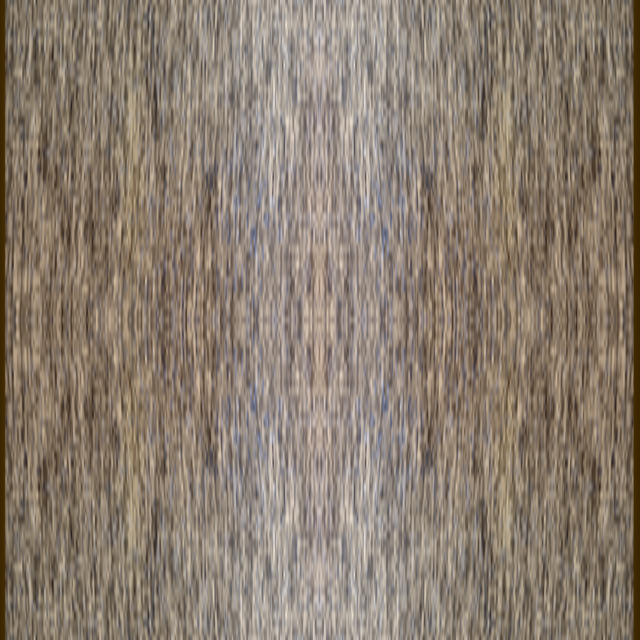
Write a WebGL 2 fragment shader that draws this texture.

```glsl
#version 300 es
precision highp float;
// Mirrored weathered oak veneer: fine vertical grain, pale centre, thin dark side edges.
uniform vec2 u_resolution;
out vec4 fragColor;

float hash(vec2 p) {
    vec3 v = fract(vec3(p.xyx) * 0.1031);
    v += dot(v, v.yzx + 33.33);
    return fract((v.x + v.y) * v.z);
}

float noise(vec2 p) {
    vec2 cell = floor(p), f = fract(p);
    f = f * f * (3.0 - 2.0 * f);
    return mix(mix(hash(cell), hash(cell + vec2(1, 0)), f.x),
               mix(hash(cell + vec2(0, 1)), hash(cell + vec2(1, 1)), f.x), f.y);
}

// Soft elliptical spot, 1 at its centre
float spot(vec2 p, vec2 centre, vec2 radius) {
    vec2 d = (p - centre) / radius;
    return exp(-dot(d, d));
}

// Thin fibres of several lengths, zero mean
float grain(vec2 p) {
    return 0.05 * (noise(p * vec2(110.0, 6.0)) - 0.5)
         + 0.17 * (noise(p * vec2(215.0, 9.0) + 17.3) - 0.5)
         + 0.36 * (noise(p * vec2(330.0, 24.0) + 41.7) - 0.5)
         + 0.30 * (noise(p * vec2(390.0, 80.0) + 73.1) - 0.5);
}

void main() {
    vec2 uv = gl_FragCoord.xy / u_resolution;
    vec2 q = abs(uv - vec2(0.499, 0.5));

    // Nearly straight fibres, leaning slightly away from the spine
    vec2 wood = q;
    wood.x += 0.025 * q.y * smoothstep(0.02, 0.12, q.x) + 0.002 * noise(q * vec2(9.0, 7.0));

    // Broad tones: pale core, warm middle, greyer ends
    float core = exp(-pow(q.x / 0.18, 2.0));
    float ends = smoothstep(0.08, 0.42, q.y);
    vec3 side = mix(vec3(0.53, 0.455, 0.375), vec3(0.52, 0.47, 0.4), ends);
    vec3 centre = mix(vec3(0.615, 0.56, 0.525), vec3(0.655, 0.625, 0.595), ends);
    vec3 color = mix(side, centre, core);

    // Tan spine, brown flanks, golden column and cool sheen
    color += vec3(0.065, 0.035, 0.0) * spot(q, vec2(0.0, 0.06), vec2(0.022, 0.15));
    color += vec3(-0.01, -0.03, -0.03) * spot(q, vec2(0.0, 0.34), vec2(0.025, 0.12));
    color += vec3(0.0, -0.01, -0.02) * spot(q, vec2(0.2, 0.05), vec2(0.07, 0.2));
    color += vec3(0.03, 0.025, -0.01) * spot(q, vec2(0.295, 0.2), vec2(0.015, 0.18));
    color += vec3(-0.01, 0.005, 0.025) * spot(q, vec2(0.1, 0.17), vec2(0.04, 0.12));
    color += vec3(0.01, 0.01, 0.01) * spot(q, vec2(0.08, 0.27), vec2(0.06, 0.1));
    color += 0.03 * (noise(wood * vec2(38.0, 3.0) + 5.0) - 0.5) * vec3(0.8, 1.0, 1.3);

    // Fine fibres, warmer where light
    color += grain(wood) * vec3(0.82, 0.78, 0.7);

    // Fine dark pores, with the average tone restored
    float pore = smoothstep(0.58, 0.92, noise(wood * vec2(340.0, 22.0) + 61.0));
    color += (0.15 - pore) * vec3(0.1, 0.105, 0.095);

    // Scattered cool streaks, densest beside the core
    float streak = smoothstep(0.5, 0.85, noise(wood * vec2(300.0, 38.0) + 93.0));
    float density = 0.35 + 0.65 * spot(q, vec2(0.105, 0.12), vec2(0.045, 0.13))
                  + 0.3 * spot(q, vec2(0.23, 0.15), vec2(0.06, 0.2));
    color += streak * density * vec3(-0.08, -0.02, 0.1);

    // Tiny ring figures along the mirror axis
    float ring = sin(length(vec2(fract(q.x / 0.045 + 0.5) * 0.045 - 0.0225,
                                 q.y * 0.5)) * 650.0);
    color += 0.025 * ring * exp(-pow(q.y / 0.014, 2.0)) * noise(q * 40.0);

    // Side shading and dark brown edge strips
    color *= 1.0 - 0.08 * smoothstep(0.44, 0.495, q.x);
    float edge = smoothstep(0.4895, 0.4925, q.x);
    vec3 strip = vec3(0.25, 0.16, 0.0) * (1.0 - 0.1 * smoothstep(0.493, 0.5, q.x));
    color = mix(color, strip, edge);

    fragColor = vec4(clamp(color, 0.0, 1.0), 1.0);
}
```
